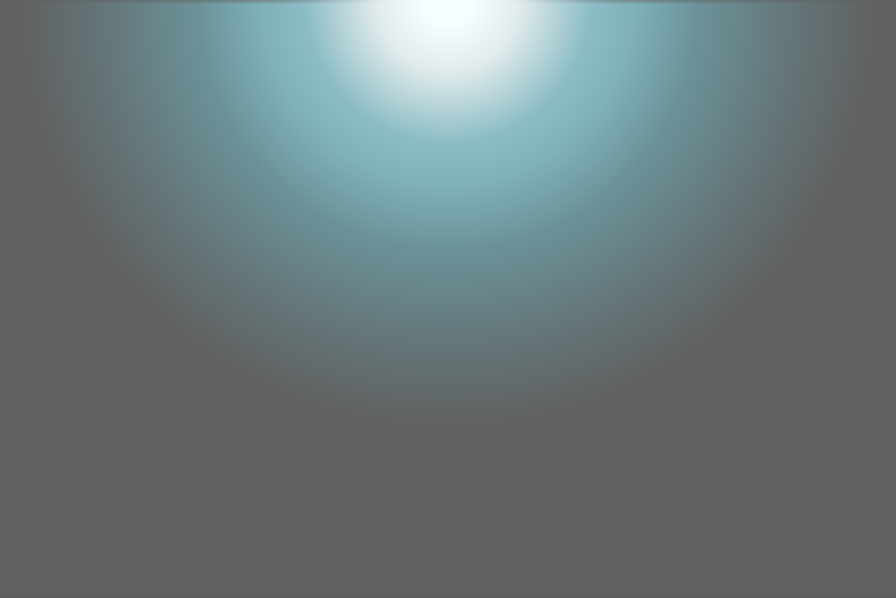
This background is drawn by a Shadertoy shader. Its source:

```glsl
// Blends in the next colour stop between two radii
vec3 addStop(vec3 base, vec3 stopColor, float start, float end, float radius) {
    return mix(base, stopColor, clamp((radius - start) / (end - start), 0.0, 1.0));
}

void mainImage(out vec4 fragColor, in vec2 fragCoord) {
    vec2 uv = fragCoord / iResolution.xy;
    float aspect = iResolution.x / iResolution.y;
    float radius = length(vec2((uv.x - 0.5) * aspect, 1.0 - uv.y));
    vec3 gray = vec3(0.378, 0.377, 0.376);

    // White core fading into teal
    vec3 color = vec3(0.96, 1.0, 1.0);
    color = addStop(color, vec3(0.89, 0.925, 0.93), 0.04, 0.117, radius);
    color = addStop(color, vec3(0.55, 0.74, 0.77), 0.117, 0.238, radius);

    // Teal halo fading into gray
    color = addStop(color, vec3(0.50, 0.69, 0.72), 0.238, 0.313, radius);
    color = addStop(color, vec3(0.42, 0.57, 0.595), 0.313, 0.42, radius);
    color = addStop(color, vec3(0.393, 0.455, 0.467), 0.42, 0.586, radius);
    color = addStop(color, gray, 0.586, 0.72, radius);

    // Soft rims along the top and bottom edges
    float topRim = smoothstep(0.992, 1.0, uv.y) * smoothstep(0.08, 0.35, radius);
    float bottomRim = 1.0 - smoothstep(0.0, 0.008, uv.y);
    color = mix(color, gray, 0.5 * topRim);
    color = mix(color, vec3(0.36, 0.345, 0.37), 0.6 * bottomRim);

    fragColor = vec4(color, 1.0);
}
```
